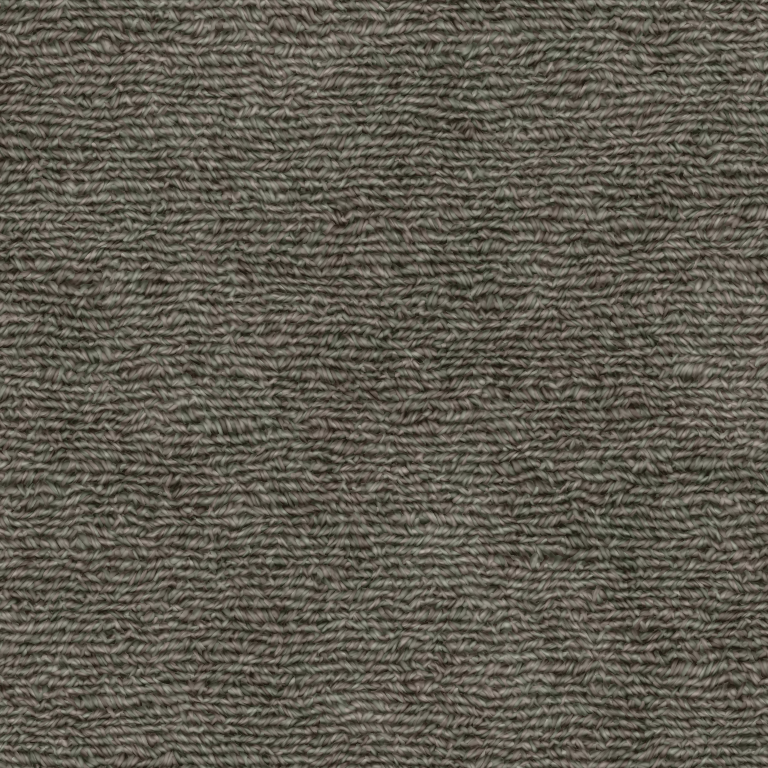
Reproduce this texture procedurally as a Shadertoy shader.

```glsl
// Grey-brown knitted carpet: fine horizontal rows of thin slanted wool tufts.
// Each tuft is a jittered ellipse; the highest one at a point shows, shaded by
// its roundness, streaked with fibres and tinted slightly red or green.

vec2 hash2(vec2 p) {
    vec3 a = fract(p.xyx * vec3(0.1031, 0.1030, 0.0973));
    a += dot(a, a.yzx + 33.33);
    return fract((a.xx + a.yz) * a.zy);
}

float noise(vec2 p) {
    vec2 cell = floor(p), f = fract(p);
    f = f * f * (3.0 - 2.0 * f);
    float low = mix(hash2(cell).x, hash2(cell + vec2(1, 0)).x, f.x);
    float high = mix(hash2(cell + vec2(0, 1)).x, hash2(cell + vec2(1, 1)).x, f.x);
    return mix(low, high, f.y);
}

vec3 carpet(vec2 uv) {
    // Row coordinates: one unit is the height of a row
    vec2 p = uv * 73.0;
    p.y += 0.8 * (noise(uv * vec2(8.0, 12.0)) - 0.5);
    p.y += 0.6 * (noise(uv * vec2(36.0, 42.0) + 7.0) - 0.5);
    const float pitch = 0.42;
    vec2 home = floor(vec2(p.x / pitch, p.y));

    // Find the tuft lying on top
    float top = -9.0, height = 0.0;
    vec2 along = vec2(0.0), look = vec2(0.0);
    for (int j = -1; j <= 1; j++) {
        for (int i = -2; i <= 2; i++) {
            vec2 id = home + vec2(i, j);
            vec2 place = hash2(id + 11.3), shape = hash2(id + 47.9);
            vec2 center = id + 0.5 + (place - 0.5) * vec2(0.7, 0.3);
            center.x += 0.4 * (hash2(vec2(id.y, 5.0)).x - 0.5);
            vec2 d = p - center * vec2(pitch, 1.0);

            // Neighbours mostly lean the same way, a few stray
            float drift = noise(id * vec2(0.11, 0.83) + 3.7) + 0.5 * (place.x - 0.5);
            float lean = drift > 0.5 ? 1.0 : -1.0;
            float angle = lean * (0.25 + 0.8 * shape.x);
            float c = cos(angle), s = sin(angle);
            vec2 q = vec2(c * d.x + s * d.y, c * d.y - s * d.x);
            vec2 e = q / vec2(0.45 + 0.18 * shape.y, 0.19 + 0.07 * place.y);
            float h = 1.0 - dot(e, e);
            float rank = h + 0.4 * shape.y;
            if (rank > top) {
                top = rank;
                height = h;
                along = q;
                look = hash2(id + 83.1);
            }
        }
    }

    // Roundness, light from above, and the shadow between rows
    float tone = 0.39 + 0.19 * (max(height, -0.25) - 0.4);
    tone += 0.07 * along.y;
    tone += 0.034 * cos(6.2832 * (fract(p.y) - 0.5));

    // Yarn shade, fine fibres and fuzz
    tone += 0.11 * (look.x - 0.5);
    tone += 0.2 * (noise(along * vec2(2.2, 6.5) + look * 60.0) - 0.5);
    tone += 0.09 * (noise(uv * vec2(230.0, 290.0) + 17.0) - 0.5);

    // Worn patches, from broad to small
    tone += 0.055 * (noise(uv * vec2(8.0, 5.0) + 2.4) - 0.5);
    tone += 0.05 * (noise(uv * vec2(24.0, 26.0) + 9.1) - 0.5);

    float warmth = look.y - 0.5 + 0.3 * (noise(uv * 11.0 + 31.0) - 0.5);
    vec3 color = tone + vec3(0.005, -0.012, -0.055);
    color += warmth * vec3(0.03, -0.016, 0.002);
    return clamp(color, vec3(0.12, 0.10, 0.07), vec3(0.74, 0.72, 0.68));
}

void mainImage(out vec4 fragColor, in vec2 fragCoord) {
    // Four samples per pixel smooth the tuft edges
    vec3 sum = vec3(0.0);
    for (int k = 0; k < 4; k++) {
        vec2 offset = vec2(k % 2, k / 2) * 0.5 - 0.25;
        sum += carpet((fragCoord + offset) / iResolution.y);
    }
    fragColor = vec4(sum / 4.0, 1.0);
}
```
